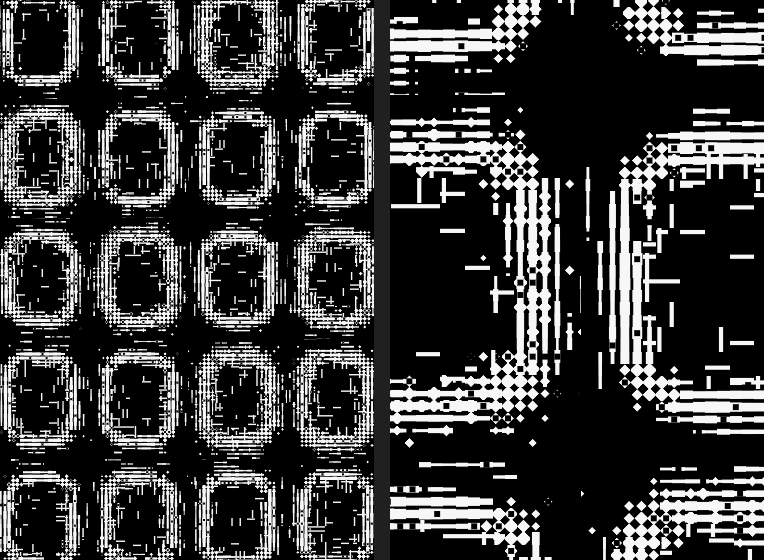
Left: the whole. Right: its middle third, enlarged.
A WebGL 1 fragment shader for this pattern:

```glsl
precision highp float;
// Grid of woven white octagonal rings on black, broken into strokes, dots and specks.
uniform vec2 u_resolution;

// All lengths are in weave cells.
const float CELLS_ACROSS = 91.0;
const vec2 PITCH = vec2(24.0, 29.3);
const vec2 FIRST_CENTRE = vec2(9.8, 9.2);
const vec2 RING_HALF = vec2(8.0, 10.4);
const float CORNER_RADIUS = 5.6;
const vec3 INK = vec3(0.97);
const vec3 GROUND = vec3(0.0);

float hash(vec2 p) {
  vec3 q = fract(vec3(p.xyx) * 0.1031);
  q += dot(q, q.yzx + 33.33);
  return fract((q.x + q.y) * q.z);
}

float roundedBox(vec2 p, vec2 halfSize, float radius) {
  vec2 q = abs(p) - halfSize + radius;
  return length(max(q, 0.0)) + min(max(q.x, q.y), 0.0) - radius;
}

// Antialiased coverage, positive inside.
float cover(float inside, float aa) {
  return clamp(inside / aa + 0.5, 0.0, 1.0);
}

// One stroke along a cell, kept with the given chance over a short run.
float stroke(float across, float halfWidth, float chance, vec2 run, float aa) {
  return cover(halfWidth - abs(across), aa) * step(hash(run), chance);
}

// Unit direction pointing out of the rounded box, folded to one quadrant.
vec2 outward(vec2 p) {
  vec2 q = abs(p) - RING_HALF + CORNER_RADIUS;
  return normalize(max(q, 0.0) + 0.001);
}

float weave(vec2 p, vec2 tile, float aa) {
  vec2 seed = tile * 41.0 + 200.0;
  float busy = mix(0.55, 1.5, hash(seed + 3.7));
  float mesh = smoothstep(0.55, 0.9, hash(seed + 9.1));
  vec2 phase = vec2(hash(seed + 1.3), hash(seed + 5.9)) - 0.5;

  // Blocky cells: the ring is sampled once per cell.
  vec2 cell = floor(p + phase);
  vec2 local = fract(p + phase) - 0.5;
  vec2 centre = cell + 0.5 - phase;
  vec2 key = cell + seed;
  float d = roundedBox(centre, RING_HALF, CORNER_RADIUS);
  vec2 n = outward(centre);

  // Sides carry vertical strokes, ends horizontal ones, corners dots.
  float side = 1.0 - smoothstep(0.25, 0.6, n.y);
  float end = 1.0 - smoothstep(0.25, 0.6, n.x);
  float corner = 1.0 - max(side, end);
  float ring = exp(-d * d / mix(2.6, 4.6, mesh));
  float halo = step(0.0, d) * busy * 0.32 * exp(-d / 4.5);
  float inner = step(d, -1.0) * busy * 0.27 * exp((d + 1.0) / 3.0);

  float wobble = (hash(key + 17.0) - 0.5) * 0.14;
  float core = exp(-d * d / 1.3) * (1.0 - 0.35 * mesh);
  float halfWidth = mix(0.17, 0.43, core) + wobble;
  float band = min(ring * 1.5, 0.95);
  vec2 runV = vec2(key.x, floor(key.y / 3.0) + 70.0);
  vec2 runH = vec2(floor(key.x / 3.0) + 130.0, key.y);
  float v = stroke(local.x, halfWidth, side * (band + halo) , runV, aa);
  float h = stroke(local.y, halfWidth, end * (band + halo), runH, aa);

  // Diamonds along the cut corners and through the meshed rings.
  float dotSize = mix(0.3, 0.62, ring) + wobble;
  float dotChance = corner * (band + 0.25 * halo) + mesh * ring * 0.5;
  float diamond = cover(dotSize - abs(local.x) - abs(local.y), aa);
  diamond *= step(hash(key + 53.0), dotChance);

  // Short outlines scattered inside the ring.
  vec2 shortV = vec2(key.x, floor(key.y / 2.0)) + 310.0;
  vec2 shortH = vec2(floor(key.x / 2.0), key.y) + 420.0;
  float fragV = stroke(local.x + 0.2, 0.17, inner, shortV, aa);
  float fragH = stroke(local.y + 0.2, 0.17, inner, shortH, aa);

  // Small black pinholes wear the bold strokes.
  float pinhole = cover(0.24 - max(abs(local.x), abs(local.y)), aa);
  pinhole *= step(hash(key + 91.0), 0.16);
  float lit = max(max(v, h), diamond) * (1.0 - pinhole);
  return max(lit, max(fragV, fragH));
}

void main() {
  float scale = CELLS_ACROSS / u_resolution.x;
  vec2 fromTop = vec2(gl_FragCoord.x, u_resolution.y - gl_FragCoord.y) * scale;
  vec2 grid = fromTop - FIRST_CENTRE;
  vec2 tile = floor(grid / PITCH + 0.5);
  float ink = weave(grid - tile * PITCH, tile, scale);
  gl_FragColor = vec4(mix(GROUND, INK, ink), 1.0);
}
```
